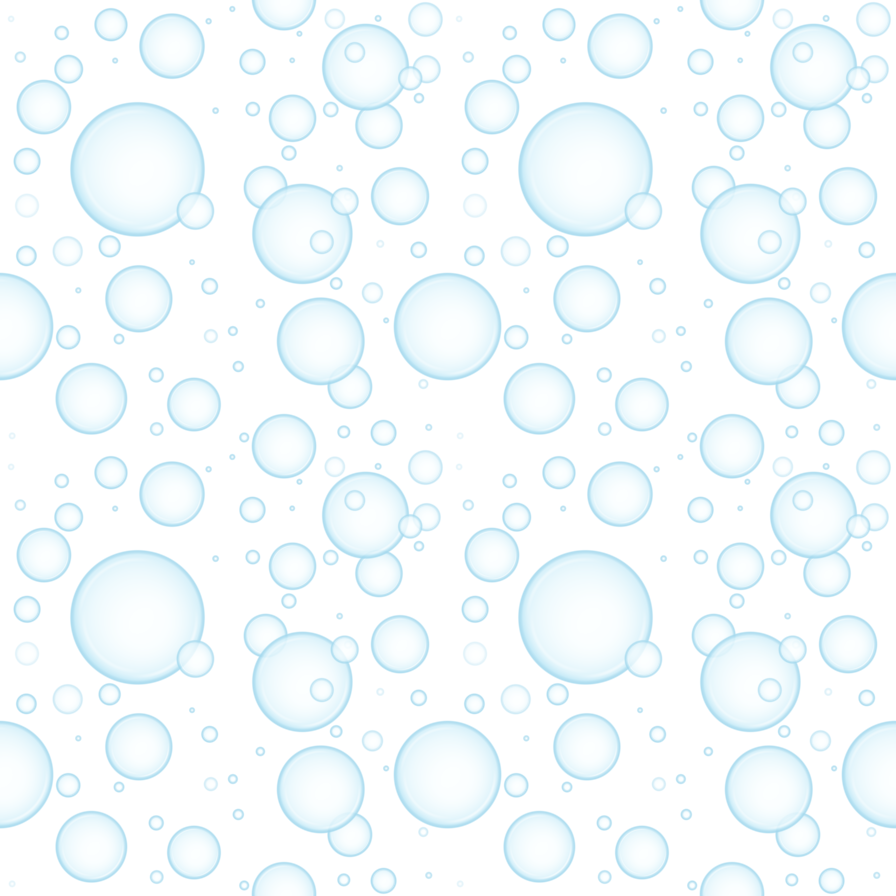
This pattern is drawn by a Shadertoy shader. Its source:

```glsl
// Translucent pale blue soap bubbles floating on white, as a seamless repeating tile.

const float TILES = 2.0;             // repeats across and down
const float GRID = 10.0;             // cells per tile for the small bubbles
const float SMALL_MIN = 0.006;       // small bubble radii, in tile units
const float SMALL_MAX = 0.041;
const float SIZE_SKEW = 2.0;         // higher gives more tiny bubbles
const float GAP = 0.008;             // clearance around large bubbles
const float RIM_WIDTH = 0.0035;
const float SATELLITE_SIZE = 0.28;   // relative to the host bubble
const float INNER_SIZE = 0.24;
const int HOSTS = 3;                 // large bubbles carrying satellites

const vec3 PAPER = vec3(1.0);
const vec3 CORE = vec3(0.985, 0.998, 1.0);
const vec3 FILM = vec3(0.74, 0.905, 0.965);
const vec3 RIM = vec3(0.61, 0.83, 0.92);

// Large bubbles of one tile: centre and radius
const int LARGE_COUNT = 16;
const vec3 LARGE[LARGE_COUNT] = vec3[LARGE_COUNT](
    vec3(0.307, 0.622, 0.150), vec3(0.675, 0.478, 0.112),
    vec3(0.816, 0.850, 0.097), vec3(0.999, 0.271, 0.120),
    vec3(0.716, 0.238, 0.098), vec3(0.204, 0.110, 0.080),
    vec3(0.310, 0.333, 0.075), vec3(0.384, 0.897, 0.073),
    vec3(0.634, 0.004, 0.072), vec3(0.893, 0.562, 0.065),
    vec3(0.098, 0.761, 0.061), vec3(0.433, 0.097, 0.060),
    vec3(0.653, 0.736, 0.053), vec3(0.846, 0.720, 0.053),
    vec3(0.593, 0.581, 0.049), vec3(0.781, 0.137, 0.050));

vec3 hash3(vec2 cell) {
    vec3 p = fract(cell.xyx * vec3(0.1031, 0.1030, 0.0973) + 0.37);
    p += dot(p, p.yxz + 33.33);
    return fract((p.xxy + p.yzz) * p.zyx);
}

// Shortest offset on the repeating tile
vec2 wrapOffset(vec2 v) {
    return v - round(v);
}

vec2 polar(float angle) {
    return vec2(cos(angle), sin(angle));
}

// Bright arc just inside the rim, facing one direction
float glint(vec2 q, float angle, float track) {
    float d = length(q);
    float facing = dot(q / max(d, 0.001), polar(angle));
    return smoothstep(0.045, 0.0, abs(d - track)) * smoothstep(0.55, 0.98, facing);
}

vec3 drawBubble(vec3 color, vec2 p, vec2 centre, float radius, float opacity, float px) {
    vec2 offset = wrapOffset(p - centre);
    float edge = length(offset) - radius;
    if (edge > px) return color;
    vec2 q = offset / radius;

    // Film thickens toward the rim, more so at the lower left
    float film = pow(min(length(q), 1.0), 4.0);
    film = 0.72 * film + 0.12 * smoothstep(0.25, 0.8, length(q - vec2(0.16, -0.14)));
    film += 0.35 * smoothstep(0.94, 1.1, length(q - vec2(0.1, 0.08)));
    vec3 body = mix(CORE, FILM, min(film, 1.0));

    // Reflected light and outline
    float shine = glint(q, -0.75, 0.88) + 0.7 * glint(q, 2.2, 0.86) + 0.6 * glint(q, 3.9, 0.8);
    body = mix(body, PAPER, 0.55 * min(shine, 1.0));
    float width = RIM_WIDTH + 0.02 * radius;
    float rim = smoothstep(width + px, 0.0, abs(edge + 0.4 * width));
    body = mix(body, RIM, 0.75 * rim);

    float mask = 1.0 - smoothstep(-px, px, edge);
    return mix(color, body, mask * opacity);
}

// Jittered cellular scatter; each small bubble stays inside its own cell
vec3 drawSmallBubbles(vec3 color, vec2 p, float px) {
    vec2 cell = floor(p * GRID);
    vec3 h = hash3(cell);
    float radius = mix(SMALL_MIN, SMALL_MAX, pow(h.z, SIZE_SKEW));
    float margin = radius + 0.004;
    vec2 centre = cell / GRID + mix(vec2(margin), vec2(1.0 / GRID - margin), h.xy);
    for (int i = 0; i < LARGE_COUNT; i++) {
        float clearance = length(wrapOffset(centre - LARGE[i].xy)) - LARGE[i].z;
        radius = min(radius, clearance - GAP);
    }
    if (radius < SMALL_MIN) return color;
    float opacity = mix(0.3, 0.9, smoothstep(0.0, 0.4, hash3(cell + 17.0).x));
    return drawBubble(color, p, centre, radius, opacity, px);
}

void mainImage(out vec4 fragColor, in vec2 fragCoord) {
    vec2 p = fract(fragCoord / iResolution.y * TILES);
    float px = TILES / iResolution.y;

    vec3 color = drawSmallBubbles(PAPER, p, px);
    for (int i = LARGE_COUNT - 1; i >= 0; i--) {
        color = drawBubble(color, p, LARGE[i].xy, LARGE[i].z, 0.88, px);
    }

    // Satellites cling to the hosts; inner bubbles float in front of them
    for (int i = 0; i < HOSTS; i++) {
        vec3 host = LARGE[i];
        float k = float(i);
        vec2 cling = 1.06 * host.z * polar(0.7 * sin(2.3 * k - 1.1));
        color = drawBubble(color, p, host.xy + cling, host.z * SATELLITE_SIZE, 0.8, px);
        if (i == 0) continue;
        vec2 drift = 0.42 * host.z * polar(2.6 * k - 3.0);
        color = drawBubble(color, p, host.xy + drift, host.z * INNER_SIZE, 0.7, px);
    }
    fragColor = vec4(color, 1.0);
}
```
